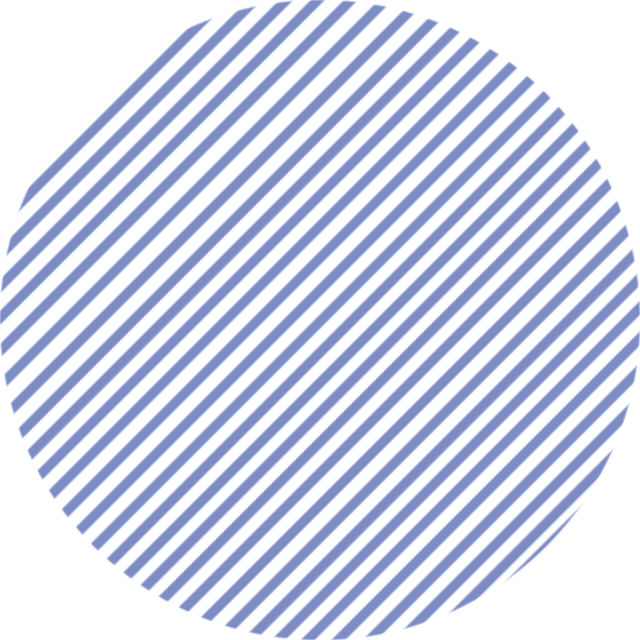
Write a three.js fragment shader that draws this pattern.

```glsl
// A white canvas with a full-width disc of slate blue diagonal stripes.
// Each stripe is a distance to a 45 degree line; layered sines make the
// spacing slightly uneven, and a circle distance clips the ends.

varying vec2 vUv;

const vec3 PAPER = vec3(1.0);
const vec3 STRIPE_BLUE = vec3(0.49, 0.55, 0.77);

const float DISC_RADIUS = 0.5;
const int STRIPE_COUNT = 29;
const float FIRST_STRIPE = 0.349;   // measured as x + (1 - y)
const float STRIPE_PITCH = 0.04896;
const float STRIPE_HALF_WIDTH = 0.0077;
const float LAST_STRIPE_SHIFT = 0.0075;
const float EDGE_SOFTNESS = 0.0025;
const float WOBBLE_UNIT = 0.0013;
const float PI = 3.14159;

// Uneven spacing: zero at the first and next-to-last stripe.
float spacingWobble(float index) {
  float a = PI * index / 27.0;
  float broad = 12.0 * sin(a) + 1.2 * sin(2.0 * a) - 1.6 * sin(4.0 * a);
  float fine = -0.7 * sin(5.0 * a) - 0.8 * sin(6.0 * a) - 1.4 * sin(7.0 * a);
  float jitter = 0.9 * sin(9.0 * a) + 0.7 * sin(11.0 * a);
  return WOBBLE_UNIT * (broad + fine + jitter);
}

float stripeCenter(float index) {
  float center = FIRST_STRIPE + STRIPE_PITCH * index + spacingWobble(index);
  return center - LAST_STRIPE_SHIFT * step(27.5, index);
}

// Signed distance to the nearest stripe, negative inside.
float stripesDistance(vec2 p) {
  float diagonal = p.x + 1.0 - p.y;
  float nearest = 2.0;
  for (int i = 0; i < STRIPE_COUNT; i++) {
    nearest = min(nearest, abs(diagonal - stripeCenter(float(i))));
  }
  return nearest * sqrt(0.5) - STRIPE_HALF_WIDTH;
}

float softFill(float distance) {
  return 1.0 - smoothstep(-EDGE_SOFTNESS, EDGE_SOFTNESS, distance);
}

void main() {
  float disc = softFill(length(vUv - 0.5) - DISC_RADIUS);
  float stripes = softFill(stripesDistance(vUv));
  gl_FragColor = vec4(mix(PAPER, STRIPE_BLUE, disc * stripes), 1.0);
}
```
